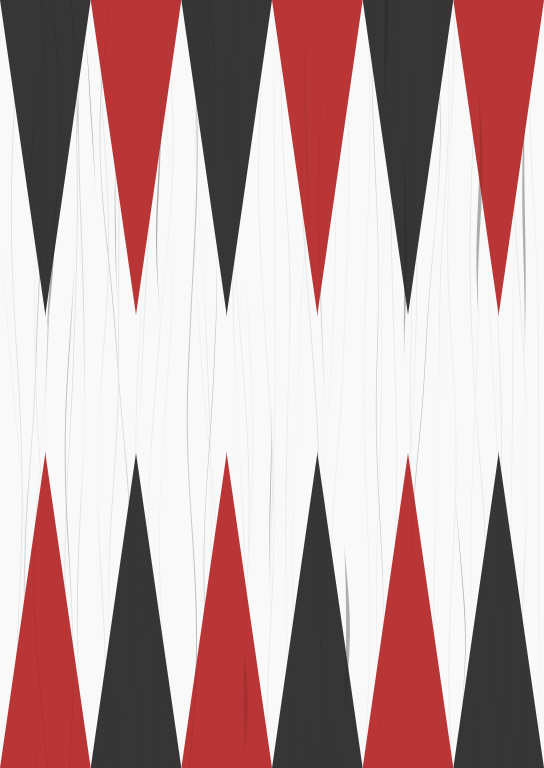
A Shadertoy shader for this pattern:

```glsl
// Backgammon-style rows of red and charcoal points facing each other over pale, grained wood.

#define COLUMNS 6.0
#define POINT_HEIGHT 0.41
#define PAPER vec3(0.976)
#define CHARCOAL vec3(0.212)
#define RED vec3(0.73, 0.212, 0.212)
#define GRAIN_LINES 46
#define GRAIN_HALF_WIDTH 0.0008
#define GRAIN_DRIFT 0.07
#define STREAKS 15
#define STREAK_HALF_WIDTH 0.0048
#define STREAK_DARKNESS 0.30
#define PAINT_COVER 0.60

float hash(float n) {
    n = fract(n * 0.1031);
    n *= n + 33.33;
    return fract(n * (n + n));
}

// One-dimensional gradient noise, roughly -0.5 to 0.5
float gradientNoise(float x) {
    float cell = floor(x), f = x - cell;
    float left = (hash(cell) * 2.0 - 1.0) * f;
    float right = (hash(cell + 1.0) * 2.0 - 1.0) * (f - 1.0);
    return mix(left, right, f * f * f * (f * (f * 6.0 - 15.0) + 10.0));
}

// Share of a pixel covered by a vertical band, exact even for hairlines
float bandCoverage(float offset, float halfWidth, float pixel) {
    float low = max(offset - halfWidth, -0.5 * pixel);
    float high = min(offset + halfWidth, 0.5 * pixel);
    return max(high - low, 0.0) / pixel;
}

// Fine wandering fibres, with strength varying along each one
float fibres(vec2 p, float pixel) {
    float shade = 0.0;
    for (int i = 0; i < GRAIN_LINES; i++) {
        float id = float(i), seed = id * 17.0 + 5.0;
        float x = (id + hash(seed)) / float(GRAIN_LINES);
        x += GRAIN_DRIFT * gradientNoise(p.y * 1.3 + seed);
        float strength = mix(0.05, 0.26, pow(hash(seed + 3.7), 3.0));
        strength *= smoothstep(-0.35, 0.1, gradientNoise(p.y * 2.5 + seed * 3.0));
        float width = GRAIN_HALF_WIDTH * mix(0.7, 1.2, hash(seed + 8.3));
        shade = max(shade, strength * bandCoverage(p.x - x, width, pixel));
    }
    return shade;
}

// Longer, darker splits that taper to a point at both ends
float streaks(vec2 p, float height, float pixel) {
    float shade = 0.0;
    for (int i = 0; i < STREAKS; i++) {
        float id = float(i), seed = id * 23.0 + 911.0;
        float x = (id + hash(seed)) / float(STREAKS);
        float y = height * hash(seed + 4.1);
        float halfLength = mix(0.10, 0.27, hash(seed + 7.9));
        float along = (p.y - y) / halfLength;
        float taper = max(1.0 - along * along, 0.0);
        float size = mix(0.15, 1.0, pow(hash(seed + 12.3), 2.5));
        x += 0.035 * gradientNoise(p.y * 2.4 + seed);
        float width = STREAK_HALF_WIDTH * size * taper * taper;
        shade = max(shade, STREAK_DARKNESS * bandCoverage(p.x - x, width, pixel));
    }
    return shade;
}

void mainImage(out vec4 fragColor, in vec2 fragCoord) {
    float pixel = 1.0 / iResolution.x;
    float height = iResolution.y * pixel;
    vec2 p = fragCoord * pixel;

    // Triangular points rising from both short edges
    float column = floor(p.x * COLUMNS);
    float fromCentre = abs(fract(p.x * COLUMNS) - 0.5) / COLUMNS;
    float isTop = step(0.5 * height, p.y);
    float fromEdge = mix(p.y, height - p.y, isTop);
    float pointLength = POINT_HEIGHT * height;
    float slope = 0.5 / (COLUMNS * pointLength);
    float edge = (fromCentre - slope * (pointLength - fromEdge)) / sqrt(1.0 + slope * slope);
    float painted = clamp(0.5 - edge / pixel, 0.0, 1.0);

    // Colours alternate along a row and swap between the rows
    vec3 paint = mix(RED, CHARCOAL, mod(column + isTop, 2.0));
    vec3 color = mix(PAPER, paint, painted);

    // Wood wear, softened beneath the paint
    float wear = max(fibres(p, pixel), streaks(p, height, pixel));
    color *= 1.0 - wear * (1.0 - PAINT_COVER * painted);

    fragColor = vec4(color, 1.0);
}
```
